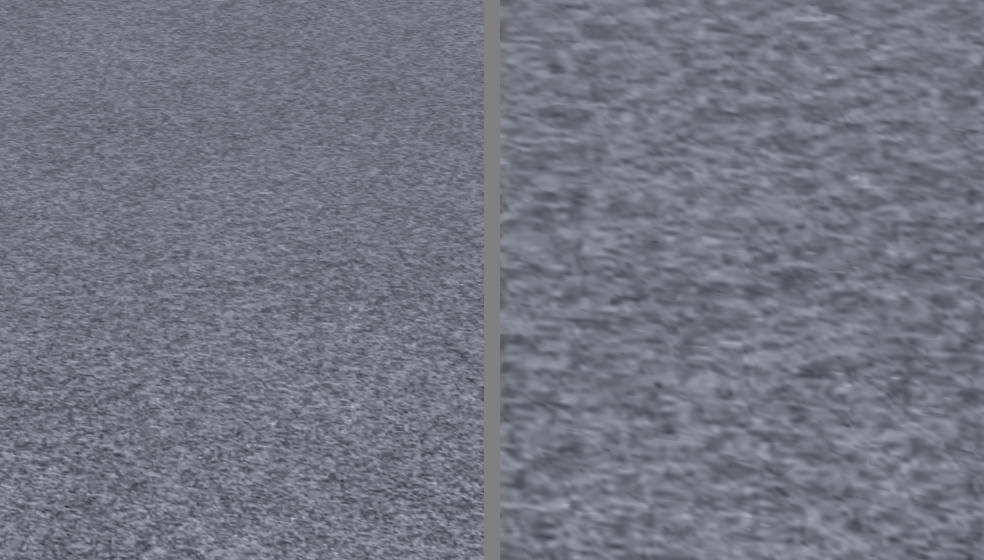
Left, the full canvas; right, a detail of the centre.
Write a Shadertoy shader that draws this texture.

```glsl
const vec3 SLATE = vec3(0.451, 0.456, 0.504);
const vec3 TONE_TINT = vec3(1.0, 1.0, 1.05);
const float HORIZON = 3.5;

float hash(vec2 cell) {
    vec3 q = fract(vec3(cell.xyx) * 0.1031);
    q += dot(q, q.yzx + 33.33);
    return fract((q.x + q.y) * q.z);
}

// Smooth value noise, centred on zero
float noise(vec2 p) {
    vec2 cell = floor(p);
    vec2 f = fract(p);
    f = f * f * (3.0 - 2.0 * f);
    float low = mix(hash(cell), hash(cell + vec2(1, 0)), f.x);
    float high = mix(hash(cell + vec2(0, 1)), hash(cell + vec2(1, 1)), f.x);
    return mix(low, high, f.y) - 0.5;
}

// Receding plane: unit scale at the lower edge, finer toward the top
vec2 groundPlane(vec2 uv, float horizon) {
    float depth = horizon / (horizon - uv.y);
    return vec2((uv.x - 0.43) * depth, horizon * (depth - 1.0));
}

// Streaks leaning down to the right, bent by a slow warp
float streaks(vec2 ground, vec2 frequency, float lean, vec2 offset) {
    vec2 p = vec2(ground.x, ground.y + lean * ground.x) * frequency + offset;
    p += vec2(1.4, 1.0) * noise(p * 0.31 + 17.0);
    return noise(p);
}

// Rare peaks of a streak layer, with soft edges
float flecks(vec2 ground, vec2 frequency, float lean, vec2 offset) {
    return smoothstep(0.31, 0.48, streaks(ground, frequency, lean, offset));
}

// Broad uneven shading across the surface
float mottling(vec2 ground) {
    return 0.6 * noise(ground * vec2(3.0, 7.0) + 40.0)
         + 0.4 * noise(ground * vec2(9.0, 24.0) + 70.0);
}

void mainImage(out vec4 fragColor, in vec2 fragCoord) {
    vec2 uv = fragCoord / iResolution.y;
    vec2 ground = groundPlane(uv, HORIZON);
    float nearness = 1.0 - smoothstep(0.0, 1.0, uv.y);
    float lean = mix(0.04, 0.14, nearness);

    // Layered grain, with rounder grit in the foreground
    float grain = streaks(ground, vec2(105.0, 235.0), lean, vec2(200.0));
    grain += 0.50 * streaks(ground, vec2(48.0, 125.0), lean, vec2(330.0));
    grain += mix(0.45, 0.85, nearness)
           * streaks(ground, vec2(190.0, 265.0), 0.3, vec2(510.0));
    float tone = grain * mix(0.125, 0.215, nearness);

    // Scattered pale chips and dark pits
    float chips = flecks(ground, vec2(75.0, 190.0), lean, vec2(610.0));
    float pits = flecks(ground, vec2(90.0, 180.0), lean + 0.08, vec2(790.0));
    float patches = smoothstep(-0.1, 0.3, noise(ground * vec2(13.0, 30.0)));
    tone += chips * patches * mix(0.07, 0.13, nearness);
    tone -= pits * mix(0.03, 0.10, nearness);

    tone += 0.045 * mottling(ground);
    fragColor = vec4(clamp(SLATE + tone * TONE_TINT, 0.0, 1.0), 1.0);
}
```
